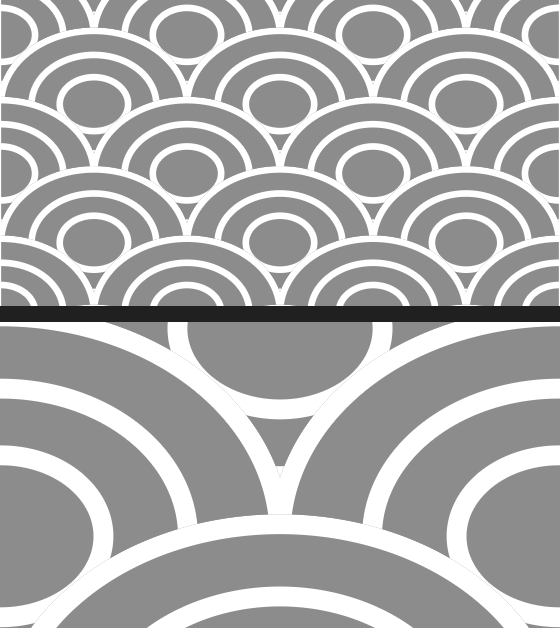
Top, the full canvas; bottom, a detail of the centre.
Give the GLSL for this pattern, as a Shadertoy shader.

```glsl
// Overlapping rows of flattened fish scales, grey with white elliptical rings.
// Rows are painted from top to bottom, each shifted half a scale and covering
// the one above; ring widths come from a gradient-corrected ellipse distance.

// Approximate distance to an ellipse of the given height radius
float ellipseDistance(vec2 p, float radius) {
    const float stretch = 1.267;
    float k = max(length(p / vec2(stretch, 1.0)), 1e-4);
    float slope = length(p / vec2(stretch * stretch, 1.0)) / k;
    return (k - radius) / slope;
}

// Coverage of a shape from its signed distance
float coverage(float dist, float pixel) {
    return clamp(0.5 - dist / pixel, 0.0, 1.0);
}

void mainImage(out vec4 fragColor, in vec2 fragCoord) {
    const vec3 white = vec3(1.0);
    const vec3 grey = vec3(0.55);
    const float rowStep = 0.3723;
    const float topRow = 0.2625;
    const float halfLine = 0.0178;

    // One unit is the width of a scale, origin at the canvas centre
    float pixel = 3.0094 / iResolution.x;
    vec2 p = (fragCoord - 0.5 * iResolution.xy) * pixel;
    float nearestRow = floor((topRow - p.y) / rowStep);

    vec3 color = grey;
    for (int i = -1; i <= 2; i++) {
        float row = nearestRow + float(i);
        vec2 q = vec2(fract(p.x - 0.5 * row + 0.5) - 0.5,
                      p.y - topRow + row * rowStep);

        // Three concentric outlines
        float rim = ellipseDistance(q, 0.394);
        float middle = ellipseDistance(q, 0.2645);
        float core = ellipseDistance(q, 0.145);
        float line = min(abs(rim), min(abs(middle), abs(core))) - halfLine;

        vec3 scale = mix(grey, white, coverage(line, pixel));
        color = mix(color, scale, coverage(rim - halfLine, pixel));
    }

    // Thin white margin at both sides
    color = mix(color, white, coverage(1.4985 - abs(p.x), pixel));
    fragColor = vec4(color, 1.0);
}
```
